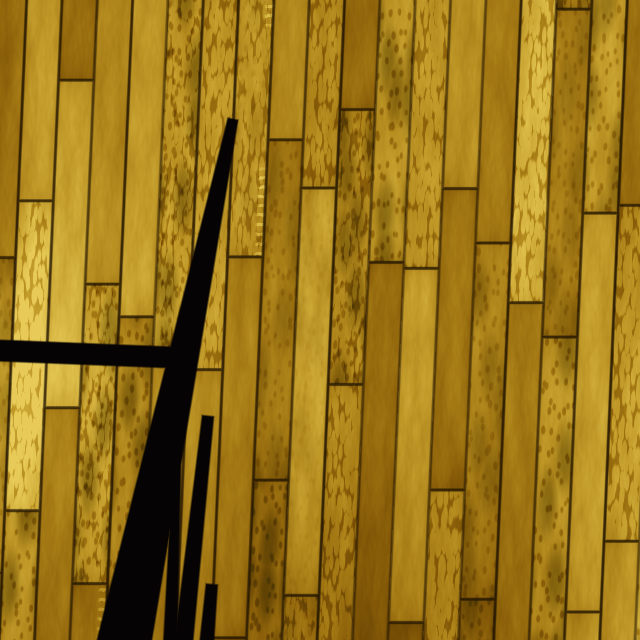
Reproduce this texture procedurally as a Shadertoy shader.

```glsl
float hash(vec2 p) {
    p = fract(p * vec2(0.1731, 0.3187) + 0.137);
    p += dot(p, p.yx + 23.45);
    return fract(p.x * p.y * 17.3);
}

// Cellular noise: distance to the nearest scattered point
float cells(vec2 p) {
    vec2 base = floor(p);
    float nearest = 2.0;
    for (int j = -1; j <= 1; j++) {
        for (int i = -1; i <= 1; i++) {
            vec2 cell = base + vec2(i, j);
            vec2 point = cell + vec2(hash(cell), hash(cell + 57.3));
            nearest = min(nearest, length(p - point));
        }
    }
    return nearest;
}

// Layered sines stretched along the plank, about -1 to 1
float grain(vec2 p, float seed) {
    float sum = 0.0, amp = 0.5, freq = 70.0;
    for (int i = 0; i < 5; i++) {
        float bend = 1.4 * sin(p.y * freq * 0.13 + seed * 9.0) + sin(p.y * freq * 0.31 + p.x * 40.0);
        sum += amp * sin(p.x * freq + bend + seed * 31.0);
        freq *= 1.83;
        amp *= 0.72;
        seed += 1.7;
    }
    return sum * 0.65;
}

// Signed distance to a tapered bar with flat ends
float bar(vec2 p, vec2 a, vec2 b, float startWidth, float endWidth) {
    float len = distance(a, b);
    vec2 dir = (b - a) / len, q = p - a;
    float along = dot(q, dir);
    float side = abs(q.x * dir.y - q.y * dir.x);
    return max(side - mix(startWidth, endWidth, along / len), abs(along - 0.5 * len) - 0.5 * len);
}

// Ramp from brown through ochre to pale gold
vec3 gold(float t) {
    t = clamp(t, 0.0, 1.2);
    return mix(vec3(0.34, 0.235, 0.015), vec3(0.81, 0.67, 0.22), pow(vec3(t), vec3(1.0, 1.35, 2.6)));
}

void mainImage(out vec4 fragColor, in vec2 fragCoord) {
    vec2 p = fragCoord / iResolution.y;
    float px = 1.0 / iResolution.y;

    // Leaning columns cut into planks of uneven length
    float u = (p.x + 0.043 * (1.0 - p.y) - 0.0417) / 0.0552;
    float column = floor(u);
    float plankLength = mix(0.42, 0.66, hash(vec2(column, 3.0)));
    float v = p.y / plankLength + hash(vec2(column, 11.0)) * 5.0;
    vec2 id = vec2(column, floor(v));
    vec2 local = vec2(fract(u), fract(v));
    vec2 edge = (0.5 - abs(local - 0.5)) * vec2(0.0552, plankLength);
    float tone = hash(id + 5.0), wear = hash(id + 19.0), stain = hash(id + 41.0);

    // Wood tone, grain and soft mottling
    vec2 wood = vec2(u * 0.0552, p.y) + id * 0.37;
    float fibre = grain(wood, tone);
    float t = 0.7 + 0.42 * (tone - 0.5) + 0.07 * fibre;
    t += 0.14 * (0.5 - cells(wood * vec2(45.0, 9.0)));
    t += 0.06 * (0.5 - cells(wood * vec2(190.0, 45.0)));

    // Flaked pale finish on worn planks
    float worn = smoothstep(0.68, 0.78, wear);
    float flake = cells(wood * vec2(150.0, 38.0)) + 0.25 * fibre;
    t += worn * (0.17 - 0.36 * smoothstep(0.48, 0.75, flake));

    // Short pale saw marks beside one edge
    float marks = smoothstep(0.3, 0.7, sin(p.y * 420.0 + 2.0 * fibre)) * smoothstep(0.72, 0.82, local.x);
    t += 0.3 * marks * step(0.6, wear) * step(wear, 0.78) * smoothstep(0.1, 0.5, sin(p.y * 17.0 + tone * 6.0));

    // Dark blotches, pits and grimy ends
    float stained = smoothstep(0.55, 0.85, stain);
    float blotch = 1.0 - smoothstep(0.1, 0.6, cells(wood * vec2(28.0, 8.0)));
    float pit = 1.0 - smoothstep(0.12, 0.3, cells(wood * vec2(75.0, 38.0)) + 0.08 * fibre);
    t -= stained * (0.25 * blotch + 0.3 * pit);
    t -= 0.12 * exp(-edge.y * 45.0) + 0.1 * exp(-edge.x * 280.0);

    // Uneven room light
    t += 0.25 * exp(-dot(p - vec2(0.03, 0.4), p - vec2(0.03, 0.4)) * 14.0);
    t += 0.2 * smoothstep(0.9, 1.02, p.x) * smoothstep(0.6, 0.35, p.y);
    t -= 0.2 * smoothstep(0.45, 0.0, p.y) * smoothstep(0.15, 0.5, p.x) * smoothstep(1.0, 0.75, p.x);
    t -= 0.22 * smoothstep(0.07, 0.0, p.x) * smoothstep(0.45, 0.75, p.y);
    vec3 color = gold(t);
    color *= mix(vec3(1.0), vec3(0.8, 0.88, 1.0), stained * blotch * 0.6);

    // Seams of varying darkness
    float seamDepth = mix(0.5, 0.9, hash(vec2(floor(u + 0.5), 71.0)));
    float sideSeam = seamDepth * (1.0 - smoothstep(0.0006, 0.0022 + px, edge.x));
    float endSeam = 0.8 * (1.0 - smoothstep(0.0008, 0.0022 + px, edge.y));
    color = mix(color, vec3(0.13, 0.08, 0.005), max(sideSeam, endSeam));

    // Black frame in front: long leg, rail and smaller legs
    float frame = bar(p, vec2(0.364, 0.814), vec2(0.174, -0.1), 0.008, 0.046);
    frame = min(frame, bar(p, vec2(-0.02, 0.453), vec2(0.28, 0.441), 0.0165, 0.0165));
    frame = min(frame, bar(p, vec2(0.325, 0.35), vec2(0.282, -0.05), 0.009, 0.015));
    frame = min(frame, bar(p, vec2(0.277, 0.29), vec2(0.264, -0.05), 0.006, 0.011));
    frame = min(frame, bar(p, vec2(0.331, 0.087), vec2(0.319, -0.05), 0.009, 0.012));
    color = mix(vec3(0.02, 0.01, 0.01), color, smoothstep(-px, px + 0.001, frame));

    fragColor = vec4(color, 1.0);
}
```
